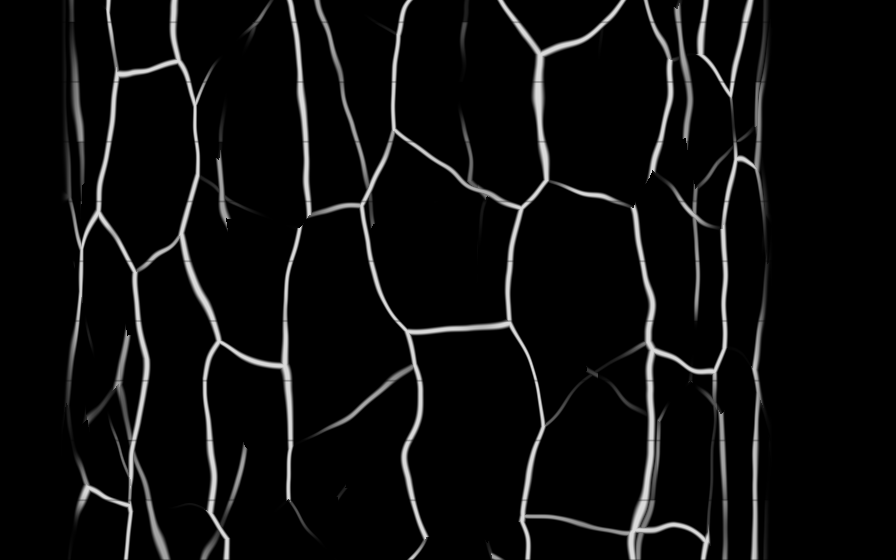
A WebGL 1 fragment shader for this pattern:

```glsl
precision highp float;
// Pale branching veins wrapped around a dark upright cylinder.
uniform vec2 u_resolution;

// All lengths are fractions of the canvas height.
const vec3 BACKGROUND = vec3(0.0);
const vec3 VEIN_COLOR = vec3(0.86);
const float AXIS_X = 0.465;          // cylinder axis, fraction of the width
const float RADIUS = 0.64;
const vec2 MESH_SIZE = vec2(0.205, 0.33);
const vec2 THREAD_SIZE = vec2(0.23, 0.42);
const float JITTER = 0.8;
const float CORE = 0.0011;           // half width of the bright core
const float SKIRT = 0.0072;          // half width out to black
const float TILE = 0.1067;           // patches with slightly uneven fading
const float SEAM = 0.003;
const float SEAM_DIM = 0.3;

float hash(vec2 p) {
  vec3 q = fract(vec3(p.xyx) * 0.1031);
  q += dot(q, q.yzx + 33.33);
  return fract((q.x + q.y) * q.z);
}

vec2 hash2(vec2 p) {
  return vec2(hash(p + 17.3), hash(p + 71.9));
}

float noise(vec2 p) {
  vec2 i = floor(p);
  vec2 f = fract(p);
  f = f * f * (3.0 - 2.0 * f);
  return mix(mix(hash(i), hash(i + vec2(1.0, 0.0)), f.x),
             mix(hash(i + vec2(0.0, 1.0)), hash(i + vec2(1.0)), f.x), f.y);
}

// Bends the straight cell borders into wandering veins.
vec2 wander(vec2 p) {
  vec2 broad = vec2(noise(p * 6.0 + 3.1), noise(p * 6.0 + 41.7)) - 0.5;
  vec2 fine = vec2(noise(p * 19.0 + 8.3), noise(p * 19.0 + 67.2)) - 0.5;
  return broad * 0.065 + fine * 0.013;
}

vec2 cellPoint(vec2 cell) {
  return cell + 0.5 + JITTER * (hash2(cell) - 0.5);
}

// Borders of stretched cells; each border has its own strength.
float veins(vec2 surface, vec2 size, float stretch, float bias, float seed) {
  vec2 q = surface / size + seed;
  vec2 scale = vec2(stretch, 1.0) / size;
  vec2 base = floor(q);
  vec2 home = base;
  float nearest = 100.0;
  for (int j = -1; j <= 1; j++) {
    for (int i = -1; i <= 1; i++) {
      vec2 cell = base + vec2(float(i), float(j));
      vec2 d = cellPoint(cell) - q;
      if (dot(d, d) < nearest) {
        nearest = dot(d, d);
        home = cell;
      }
    }
  }

  vec2 a = cellPoint(home);
  float patchy = 0.55 * (noise(surface * 9.0 + seed) - 0.5);
  float light = 0.0;
  for (int j = -2; j <= 2; j++) {
    for (int i = -2; i <= 2; i++) {
      if (i == 0 && j == 0) continue;
      vec2 cell = home + vec2(float(i), float(j));
      vec2 b = cellPoint(cell);
      vec2 normal = normalize(b - a);
      float dist = abs(dot(0.5 * (a + b) - q, normal)) / length(normal * scale);

      // The key is the same from both sides; upright borders are stronger.
      float chance = hash(home + cell + 0.37 * abs(home - cell) + 5.0);
      float strength = smoothstep(0.22, 0.62,
          chance + patchy + bias + 0.35 * abs(normal.x));
      float width = mix(0.65, 1.0, strength) * (0.85 + 0.3 * chance);
      float skirt = max(SKIRT * width, 1.5 / u_resolution.y);
      float line = 1.0 - smoothstep(CORE * width, skirt, dist);
      light = max(light, line * strength);
    }
  }
  return light;
}

void main() {
  vec2 p = gl_FragCoord.xy / u_resolution.y;
  float axis = AXIS_X * u_resolution.x / u_resolution.y;

  // Unroll the cylinder so that the mesh tightens toward both sides.
  float side = (p.x - axis) / RADIUS;
  float r = clamp(side, -0.99, 0.99);
  vec2 surface = vec2(asin(r) * RADIUS, p.y);
  float stretch = inversesqrt(1.0 - r * r);
  surface += wander(surface);

  // Main mesh, with sparse loose threads that stop at patch borders.
  vec2 tile = p / TILE;
  float tileBias = 0.16 * (hash(floor(tile) + 29.0) - 0.5);
  float mesh = veins(surface, MESH_SIZE, stretch, 0.0, 20.0);
  float threads = veins(surface, THREAD_SIZE, stretch, tileBias - 0.55, 53.4);
  float light = max(mesh, 0.75 * threads);

  // Fine dim seams, and a fade at the rims.
  float seamDist = (0.5 - abs(fract(tile.y) - 0.5)) * TILE;
  light *= 1.0 - SEAM_DIM * (1.0 - smoothstep(0.0, SEAM, seamDist));
  light *= 1.0 - smoothstep(0.93, 0.995, abs(side));

  gl_FragColor = vec4(mix(BACKGROUND, VEIN_COLOR, light), 1.0);
}
```
